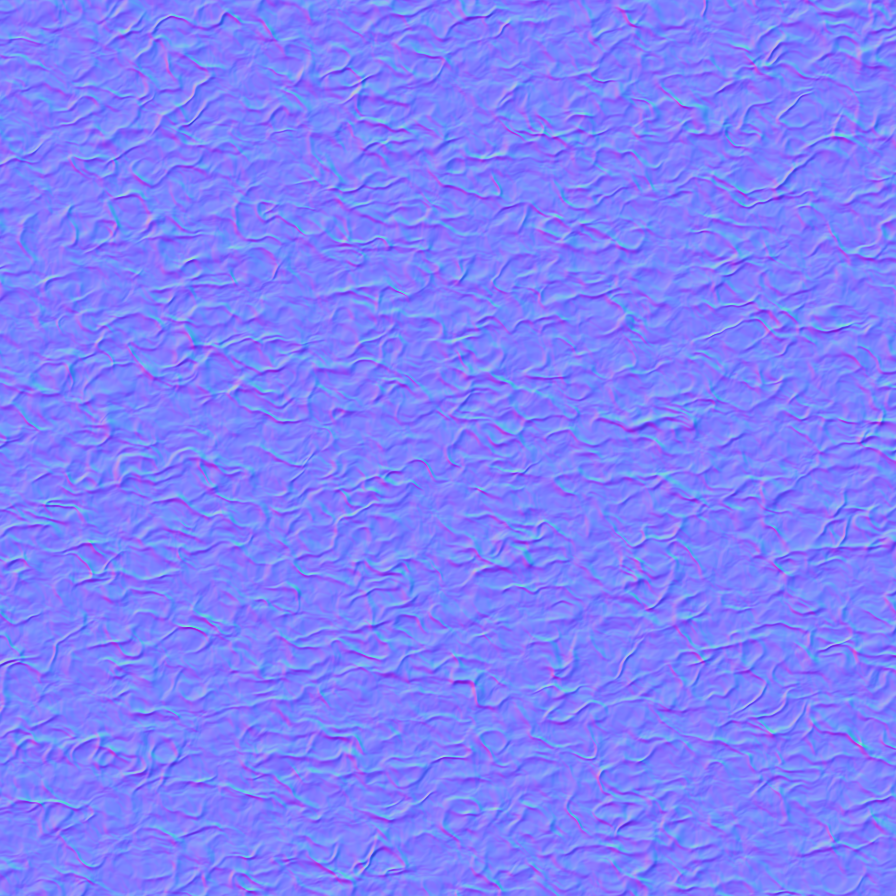
Write a Shadertoy shader that draws this texture map.

```glsl
// Tangent-space normal map of crumpled, mostly sideways-creased skin or paper.
// Thin ridges follow the zero lines of stretched, warped gradient noise; soft
// relief and grain are added, and the height slope is encoded as a colour.

#define CREASE_HEIGHT 0.0016  // height of the sharp ridges
#define CREASE_WIDTH  0.095   // ridge half width, in noise units
#define CREASE_ROWS   29.0    // ridge frequency across the canvas height
#define CREASE_LAYERS 4
#define RELIEF_SLOPE  0.095   // steepness of the soft relief
#define RELIEF_FREQ   vec2(36.0, 52.0)
#define WARP_COARSE   0.010   // wide bends of the ridges
#define WARP_FINE     0.0032  // small kinks of the ridges
#define SLOPE_STEP    0.0008  // sampling distance for the slope

// Unit gradient for an integer lattice point.
vec2 latticeGradient(vec2 cell) {
    uvec2 k = uvec2(ivec2(cell) + 4096);
    uint h = k.x * 1597334677u ^ k.y * 3812015801u;
    h = (h ^ (h >> 15)) * 2246822519u;
    h = (h ^ (h >> 13)) * 3266489917u;
    h ^= h >> 16;
    float angle = float(h & 65535u) * 6.2831853 / 65536.0;
    return vec2(cos(angle), sin(angle));
}

// Gradient noise with quintic fade, about -0.7 to 0.7.
float gradientNoise(vec2 p) {
    vec2 cell = floor(p), f = p - cell;
    vec2 fade = f * f * f * (f * (f * 6.0 - 15.0) + 10.0);
    vec2 e = vec2(1.0, 0.0);
    float a = dot(latticeGradient(cell), f);
    float b = dot(latticeGradient(cell + e.xy), f - e.xy);
    float c = dot(latticeGradient(cell + e.yx), f - e.yx);
    float d = dot(latticeGradient(cell + e.xx), f - e.xx);
    return mix(mix(a, b, fade.x), mix(c, d, fade.x), fade.y);
}

vec2 rotate(vec2 p, float angle) {
    float c = cos(angle), s = sin(angle);
    return vec2(c * p.x - s * p.y, s * p.x + c * p.y);
}

// Bends space so that the creases wander and kink.
vec2 warp(vec2 p) {
    vec2 coarse = vec2(gradientNoise(p * 26.0 + 31.7),
                       gradientNoise(p * 29.0 + 77.3));
    vec2 fine = vec2(gradientNoise(p * 72.0 + 12.1),
                     gradientNoise(p * 80.0 + 53.9));
    return p + WARP_COARSE * coarse + WARP_FINE * fine;
}

// Sharp ridges, broken into strokes by a slow strength mask.
float creases(vec2 p) {
    float height = 0.0;
    for (int i = 0; i < CREASE_LAYERS; i++) {
        float layer = float(i);
        float tilt = 0.28 * sin(layer * 2.4 + 0.6);
        vec2 freq = vec2(13.0 + 4.0 * layer, CREASE_ROWS + 2.0 * layer);
        vec2 q = rotate(p, tilt) * freq + 43.37 * (layer + 1.0);
        float line = gradientNoise(q) / CREASE_WIDTH;
        float strength = smoothstep(-0.15, 0.35, gradientNoise(q * 0.6 + 19.4));
        height += strength * exp(-line * line);
    }
    return CREASE_HEIGHT * height;
}

// Small swells down to fine grain, each octave a little less steep.
float relief(vec2 p) {
    float height = 0.0, slope = RELIEF_SLOPE;
    vec2 freq = RELIEF_FREQ;
    for (int i = 0; i < 3; i++) {
        height += slope / freq.y * gradientNoise(p * freq + 8.3 * float(i));
        freq *= vec2(2.1, 1.9);
        slope *= 0.87;
    }
    return height;
}

float surfaceHeight(vec2 p) {
    vec2 q = warp(p);
    return creases(q) + relief(q);
}

void mainImage(out vec4 fragColor, in vec2 fragCoord) {
    vec2 p = fragCoord / iResolution.y;

    // Central differences give the slope along both axes.
    vec2 d = vec2(SLOPE_STEP, 0.0);
    vec2 slope = vec2(surfaceHeight(p + d.xy) - surfaceHeight(p - d.xy),
                      surfaceHeight(p + d.yx) - surfaceHeight(p - d.yx));
    slope /= 2.0 * SLOPE_STEP;

    // Encode the unit normal as a colour, with the red axis pointing left.
    vec3 normal = normalize(vec3(slope.x, -slope.y, 1.0));
    fragColor = vec4(normal * 0.5 + 0.5, 1.0);
}
```
